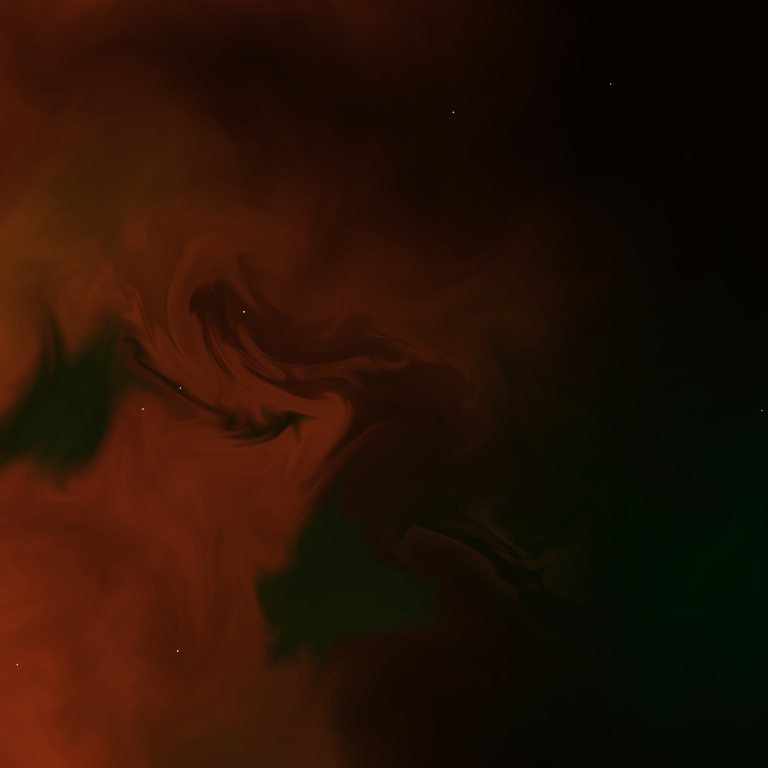
Give the GLSL for this texture, as a Shadertoy shader.

```glsl
// A dim nebula: rust-red gas on the left fades into black and deep green.
// Soft blobs lay out the clouds; layered sine shears curl their edges,
// sums of rotated sines mottle and crease them, and a few faint stars lie on top.

#define WARP 0.30
#define ROUGHNESS 0.46
#define MOTTLE 0.19
#define STAR_COUNT 8
#define STAR_RADIUS 0.0012
#define RUST vec3(0.385, 0.122, 0.040)
#define OLIVE vec3(0.19, 0.115, 0.025)
#define MOSS vec3(0.062, 0.095, 0.016)
#define NIGHT vec3(0.028, 0.011, 0.003)
#define TEAL vec3(-0.026, 0.046, 0.012)

vec2 direction(float angle) {
    return vec2(cos(angle), sin(angle));
}

// Gaussian glow
float glow(vec2 p, vec2 center, vec2 radius) {
    vec2 d = (p - center) / radius;
    return exp(-dot(d, d));
}

// Ellipse with a firmer edge
float hollow(vec2 p, vec2 center, vec2 radius, float softness) {
    return 1.0 - smoothstep(1.0 - softness, 1.0 + softness, length((p - center) / radius));
}

// Shear waves of falling size fold the plane into wisps, most so near the middle
vec2 curl(vec2 p) {
    float rough = ROUGHNESS * (1.0 + 0.9 * glow(p, vec2(0.42, 0.45), vec2(0.32, 0.25)));
    float freq = 9.0;
    for (int i = 0; i < 12; i++) {
        float k = float(i);
        vec2 axis = direction(k * 2.4 + 0.5);
        float strain = mix(WARP, rough, min(k / 5.0, 1.0));
        p += strain / freq * vec2(-axis.y, axis.x) * sin(freq * dot(p, axis) + k * k * 1.7);
        freq *= 1.36;
    }
    return p;
}

// Layered sines, roughly -1 to 1
float clouds(vec2 p) {
    float sum = 0.0, gain = 0.55, freq = 11.0;
    for (int i = 0; i < 7; i++) {
        float k = float(i);
        vec2 axis = direction(k * 1.9 + 0.8);
        sum += gain * sin(freq * dot(p, axis) + 2.0 * sin(freq * 0.6 * dot(p, axis.yx) + k));
        gain *= 0.70;
        freq *= 1.55;
    }
    return sum;
}

float segmentDistance(vec2 p, vec2 a, vec2 b) {
    vec2 ab = b - a;
    return length(p - a - ab * clamp(dot(p - a, ab) / dot(ab, ab), 0.0, 1.0));
}

vec2 hash2(float n) {
    return fract(sin(vec2(n * 12.99, n * 78.23) + 1.3) * 4375.85);
}

// Amount of red gas
float warmth(vec2 p, float mottle, float folds) {
    float warm = 1.0 - smoothstep(0.12, 0.82, p.x);
    warm += 0.15 * glow(p, vec2(0.60, 0.55), vec2(0.22, 0.15));
    warm += 0.15 * glow(p, vec2(0.36, 0.38), vec2(0.10, 0.15));
    warm *= 1.0 - 0.8 * glow(p, vec2(0.33, 0.89), vec2(0.28, 0.17));
    float cliff = smoothstep(0.40, 0.46, p.x) * (1.0 - smoothstep(0.38, 0.56, p.y));
    warm *= 1.0 - 0.55 * cliff;
    // Flame tatters and dark creases
    warm += 0.30 * glow(p, vec2(0.66, 0.26), vec2(0.07, 0.07)) * smoothstep(-0.1, 0.5, folds);
    float ragged = glow(p, vec2(0.38, 0.53), vec2(0.26, 0.11));
    warm *= 1.0 - 0.5 * ragged * smoothstep(0.15, 0.75, folds);
    return warm * (1.0 + MOTTLE * mottle);
}

float stars(vec2 p, float aspect) {
    float light = 0.0;
    for (int i = 0; i < STAR_COUNT; i++) {
        vec2 seat = hash2(float(i) + 1.0) * vec2(aspect, 1.0);
        float disc = 1.0 - smoothstep(0.3, 1.5, length(p - seat) / STAR_RADIUS);
        light += disc * (0.45 + 0.4 * hash2(float(i) + 40.0).x);
    }
    return light;
}

void mainImage(out vec4 fragColor, in vec2 fragCoord) {
    vec2 uv = fragCoord / iResolution.xy;
    float aspect = iResolution.x / iResolution.y;
    vec2 p = curl(uv);
    float mottle = clouds(p);
    float folds = clouds(p * 1.7 + 3.0);

    // Night sky with green haze at the right
    vec3 color = NIGHT;
    color += TEAL * glow(p, vec2(0.97, 0.28), vec2(0.32, 0.27)) * (1.0 + 0.15 * mottle);
    color += vec3(0.010, 0.014, 0.002) * glow(p, vec2(0.64, 0.38), vec2(0.24, 0.28));

    // Red gas, with orange and olive tints
    color += RUST * warmth(p, mottle, folds);
    color.g += 0.045 * glow(p, vec2(0.0, 0.65), vec2(0.22, 0.12));
    color = mix(color, OLIVE, 0.7 * glow(p, vec2(0.33, 0.02), vec2(0.13, 0.15)));
    color = mix(color, OLIVE, 0.4 * glow(p, vec2(0.16, 0.72), vec2(0.12, 0.08)));

    // Green hollows and the broken dark vein between them
    vec3 moss = MOSS * (1.0 + 0.2 * mottle);
    color = mix(color, moss, 0.93 * hollow(p, vec2(0.07, 0.475), vec2(0.12, 0.065), 0.45));
    color = mix(color, moss, 0.85 * hollow(p, vec2(0.46, 0.22), vec2(0.085, 0.105), 0.25));
    float vein = segmentDistance(p, vec2(0.15, 0.53), vec2(0.34, 0.43)) + 0.022 * folds;
    color = mix(color, 0.6 * moss, 0.85 * (1.0 - smoothstep(0.0, 0.030, vein)));

    color += stars(uv * vec2(aspect, 1.0), aspect) * vec3(1.0, 0.95, 0.85);
    fragColor = vec4(clamp(color, 0.0, 1.0), 1.0);
}
```
